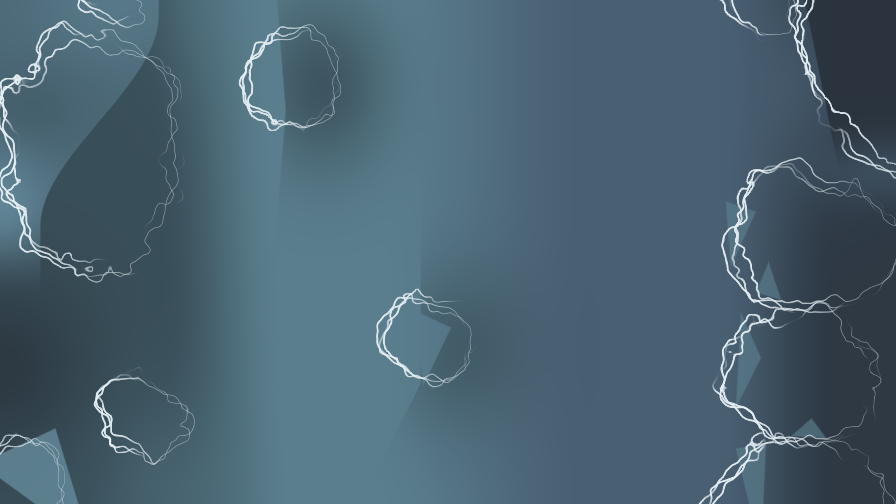
Give the GLSL for this background, as a WebGL 2 fragment shader.

```glsl
#version 300 es
precision highp float;
uniform vec2 u_resolution;
out vec4 fragColor;

// Each loop: centre x, centre y, radius x, radius y
const vec4 LOOPS[11] = vec4[11](
    vec4(.583, .843, .092, .092), vec4(.845, .329, .088, .076),
    vec4(.185, .70, .170, .245), vec4(.282, .178, .083, .090),
    vec4(.035, .025, .09, .085), vec4(.21, .995, .075, .035),
    vec4(1.50, 1.0, .075, .065), vec4(1.80, .96, .215, .30),
    vec4(1.61, .525, .18, .125), vec4(1.595, .25, .15, .135),
    vec4(1.59, -.02, .165, .145));

float hash(vec2 p) {
    p = fract(p * vec2(.1031, .1137));
    p += dot(p, p.yx + 33.33);
    return fract((p.x + p.y) * p.x * 17.3);
}

float noise(vec2 p) {
    vec2 i = floor(p), f = fract(p);
    f = f * f * (3. - 2. * f);
    return mix(mix(hash(i), hash(i + vec2(1, 0)), f.x),
               mix(hash(i + vec2(0, 1)), hash(i + vec2(1, 1)), f.x), f.y);
}

vec2 jitter(vec2 p) {
    return vec2(noise(p + 40.), noise(p + 91.7)) - .5;
}

float glow(vec2 p, vec2 centre, vec2 radius) {
    vec2 d = (p - centre) / radius;
    return exp(-dot(d, d));
}

// Signed distance to the side of a clockwise triangle
float side(vec2 p, vec2 a, vec2 b) {
    vec2 e = normalize(b - a);
    return dot(p - a, vec2(-e.y, e.x));
}

float facet(vec2 p, vec2 a, vec2 b, vec2 c, float px) {
    float d = max(side(p, a, b), max(side(p, b, c), side(p, c, a)));
    return 1. - smoothstep(-px, px, d);
}

void main() {
    float px = 1. / u_resolution.y;
    vec2 p = gl_FragCoord.xy * px;
    vec3 teal = vec3(.355, .495, .555), slate = vec3(.285, .375, .45);
    vec3 shade = vec3(.22, .305, .345), night = vec3(.16, .195, .235);
    vec3 ice = vec3(.42, .58, .65);

    // Broad horizontal gradient
    vec3 col = mix(shade, teal, smoothstep(.31, .56, p.x + .05 * (p.y - .5)));
    col = mix(col, slate, smoothstep(.74, 1.18, p.x));
    col = mix(col, night, .85 * smoothstep(1.42, 1.66, p.x));

    // Soft lights and shadows on the left
    col = mix(col, night, .75 * glow(p, vec2(0, .27), vec2(.17, .17)));
    col = mix(col, teal, .45 * glow(p, vec2(.36, 0), vec2(.16, .22)));
    col = mix(col, teal, .4 * glow(p, vec2(.40, 1.02), vec2(.12, .2)));
    float bank = .08 + .235 * smoothstep(.55, .97, p.y);
    float lit = (1. - smoothstep(-px, px, p.x - bank)) * smoothstep(.40, .62, p.y);
    col = mix(col, mix(slate, teal, .6), .75 * lit);
    col = mix(col, ice, .7 * lit * glow(p, vec2(0, .57), vec2(.10, .17)));
    col = mix(col, ice, .35 * lit * glow(p, vec2(.22, 1.0), vec2(.15, .12)));
    col = mix(col, shade, .45 * lit * glow(p, vec2(.05, .78), vec2(.12, .09)));
    col = mix(col, ice, .7 * facet(p, vec2(-.04, .08), vec2(.11, .15), vec2(.18, -.08), px));

    // Shadows of the two small rings, cut by a hard edge
    float cut = smoothstep(-px, px, p.x - .567 + .08 * abs(p.y - .78));
    col = mix(col, shade, .85 * cut * glow(p, vec2(.64, .83), vec2(.13, .17)));
    cut = smoothstep(-px, px, p.x - .835 + .5 * max(.24 - p.y, 0.));
    cut *= 1. - facet(p, vec2(.82, .385), vec2(.895, .35), vec2(.84, .235), px);
    col = mix(col, shade, .65 * cut * glow(p, vec2(.91, .31), vec2(.14, .16)));

    // Dark panel and pale slivers on the right
    float panel = smoothstep(-px, px, p.x - 1.597 - .2 * (1. - p.y)) * smoothstep(.62, .78, p.y);
    col = mix(col, slate, .65 * (1. - panel) * glow(p, vec2(1.57, .83), vec2(.15, .19)));
    col = mix(col, night, .75 * panel);
    col = mix(col, slate, .5 * glow(p, vec2(1.76, .66), vec2(.14, .06)));
    float sliver = facet(p, vec2(1.44, .60), vec2(1.50, .58), vec2(1.45, .47), px);
    sliver += facet(p, vec2(1.50, .42), vec2(1.525, .48), vec2(1.55, .405), px);
    sliver += facet(p, vec2(1.46, .19), vec2(1.47, .38), vec2(1.51, .29), px);
    sliver += facet(p, vec2(1.46, .11), vec2(1.52, .12), vec2(1.51, -.1), px);
    sliver += facet(p, vec2(1.57, .135), vec2(1.61, .17), vec2(1.64, .13), px);
    col = mix(col, teal, .65 * min(sliver, 1.));

    // Jagged filaments, several strands around each loop
    for (int i = 0; i < 11; i++) {
        vec4 ring = LOOPS[i];
        float small = i < 2 ? 1. : 0.;
        for (int k = 0; k < 3; k++) {
            float seed = float(i) * 7.3 + float(k) * 3.1;
            vec2 q = p + mix(.055, .02, small) * jitter(p * 13. + float(i) * 5.);
            q += .030 * jitter(p * 30. + seed) + .012 * jitter(p * 70. + seed);
            vec2 v = (q - ring.xy) / ring.zw;
            float f = length(v) - 1. + (float(k) - 1.) * .05;
            float slope = length(vec2(dFdx(f), dFdy(f))) / px;
            float d = abs(f) / max(slope, .6 / max(ring.z, ring.w));
            float left = 1. - smoothstep(-.9, .8, v.x);
            float gaps = smoothstep(.3, .55, noise(p * 9. + seed * 2.) + .25 * small + .15 * left);
            float width = mix(.0007, .0018, left);
            float line = 1. - smoothstep(width - .5 * px, width + .6 * px, d);
            col = mix(col, vec3(.90, .94, .96), line * gaps * mix(.4, .95, left));
        }
    }
    fragColor = vec4(col, 1);
}
```
